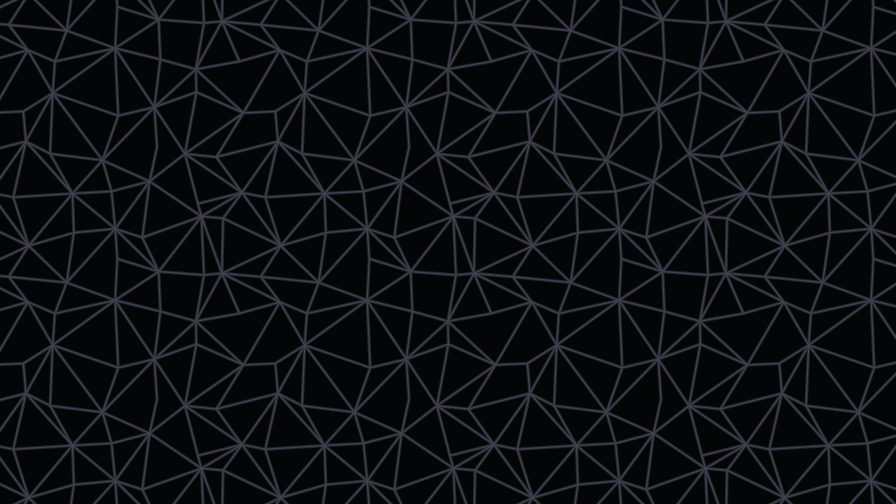
This pattern is drawn by a Shadertoy shader. Its source:

```glsl
// Repeating web of thin slate lines joining scattered nodes on near-black.

const float TILE_SIZE  = 0.5;      // repeat length, in canvas heights
const float GRID       = 6.0;      // nodes along one tile side (even)
const float JITTER     = 0.72;     // node scatter, in cells
const float HALF_WIDTH = 0.0023;   // half line width, in canvas heights
const float SOFTNESS   = 0.0042;   // width of the edge ramp, in canvas heights

const vec3 BACKGROUND = vec3(0.016, 0.018, 0.026);
const vec3 LINE       = vec3(0.258, 0.263, 0.308);

float hash(vec2 p, float seed) {
    return fract(sin(dot(p, vec2(127.1, 311.7)) + seed * 74.7) * 43758.545);
}

// Scattered node of a cell; wraps so that the tile repeats.
vec2 nodeAt(vec2 cell, float period, float jitter) {
    vec2 id = mod(cell, period);
    vec2 offset = vec2(hash(id, 1.0), hash(id, 2.0)) - 0.5;
    return cell + 0.5 + jitter * offset;
}

float segmentDistance(vec2 p, vec2 a, vec2 b) {
    vec2 ab = b - a;
    float t = clamp(dot(p - a, ab) / dot(ab, ab), 0.0, 1.0);
    return length(p - a - t * ab);
}

// Distance to the edges owned by one cell: right, up and diagonal.
float cellEdges(vec2 p, vec2 cell, float period, float jitter) {
    vec2 a = nodeAt(cell, period, jitter);
    vec2 b = nodeAt(cell + vec2(1.0, 0.0), period, jitter);
    vec2 c = nodeAt(cell + vec2(1.0, 1.0), period, jitter);
    vec2 d = nodeAt(cell + vec2(0.0, 1.0), period, jitter);

    // Some cells leave out one edge, opening triangles into larger facets.
    float omit = hash(mod(cell, period), 3.0);
    float dist = 1e3;
    if (omit < 0.82 || omit > 0.91) dist = min(dist, segmentDistance(p, a, b));
    if (omit < 0.91) dist = min(dist, segmentDistance(p, a, d));

    // Diagonals meet at every other node, forming star-shaped hubs.
    if (omit > 0.1) {
        bool hub = mod(cell.x + cell.y, 2.0) < 0.5;
        dist = min(dist, hub ? segmentDistance(p, a, c) : segmentDistance(p, b, d));
    }
    return dist;
}

// Distance to the nearest line of the web, in cells.
float webDistance(vec2 p, float period, float jitter) {
    vec2 base = floor(p);
    float dist = 1e3;
    for (int y = -1; y <= 0; y++) {
        for (int x = -1; x <= 0; x++) {
            vec2 cell = base + vec2(float(x), float(y));
            dist = min(dist, cellEdges(p, cell, period, jitter));
        }
    }
    return dist;
}

void mainImage(out vec4 fragColor, in vec2 fragCoord) {
    vec2 uv = fragCoord / iResolution.y;
    float cellSize = TILE_SIZE / GRID;
    float dist = webDistance(uv / cellSize, GRID, JITTER) * cellSize;

    // Linear edge ramp, never narrower than one pixel.
    float ramp = max(SOFTNESS, 1.0 / iResolution.y);
    float coverage = clamp(0.5 + (HALF_WIDTH - dist) / ramp, 0.0, 1.0);
    fragColor = vec4(mix(BACKGROUND, LINE, coverage), 1.0);
}
```
